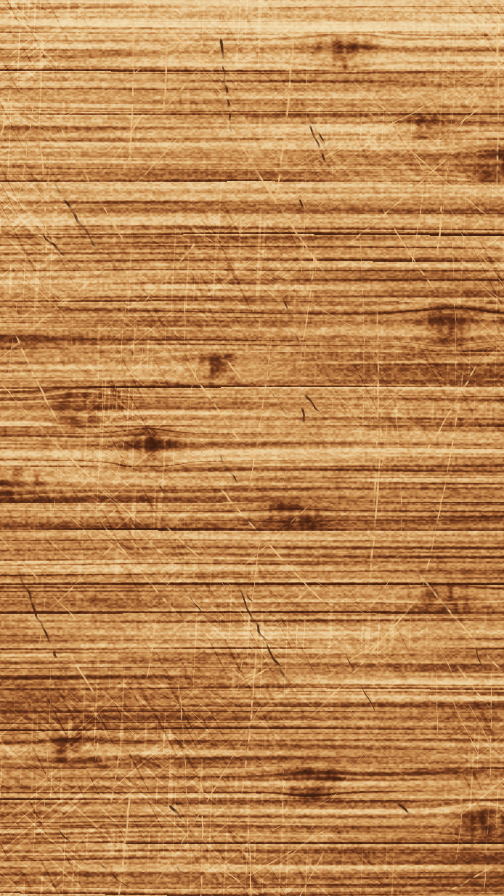
Write a Shadertoy shader that draws this texture.

```glsl
// A worn bamboo cutting board: irregular horizontal slats filled with stretched
// noise fibres, dark seams and nodes, crossed by pale scratches and dark gouges.
// A single tone value is summed up and then coloured through a wood ramp.

#define SLATS 13.0          // slats per canvas width
#define FIBRE 0.95          // strength of the soft fibre streaks
#define VEIN 1.45           // strength of the thin dark veins
#define GRAIN 0.62          // strength of the fine surface grain
#define HAIRLINE 0.75       // strength of the faint scratch texture
#define NODE_CHANCE 0.6     // share of slats carrying a dark node
#define SCRATCHES 120
#define GOUGES 26
#define SCRATCH_ALPHA 0.68
#define BRIGHTNESS 0.36

const vec3 SCRATCH_COLOUR = vec3(0.94, 0.78, 0.53);
const vec3 GOUGE_COLOUR = vec3(0.30, 0.15, 0.07);

float hash(vec2 p) {
    vec3 q = fract(vec3(p.xyx) * 0.1031);
    q += dot(q, q.yzx + 33.33);
    return fract((q.x + q.y) * q.z);
}

// Signed value noise
float noise(vec2 p) {
    vec2 i = floor(p), f = fract(p);
    f = f * f * (3.0 - 2.0 * f);
    float low = mix(hash(i), hash(i + vec2(1, 0)), f.x);
    float high = mix(hash(i + vec2(0, 1)), hash(i + vec2(1, 1)), f.x);
    return 2.0 * mix(low, high, f.y) - 1.0;
}

vec3 woodRamp(float tone) {
    const float level[8] = float[8](-3.2, -1.9, -1.1, -0.5, 0.1, 0.75, 1.5, 2.8);
    const vec3 colour[8] = vec3[8](
        vec3(0.26, 0.12, 0.06), vec3(0.40, 0.20, 0.10),
        vec3(0.57, 0.32, 0.16), vec3(0.70, 0.45, 0.24),
        vec3(0.79, 0.56, 0.32), vec3(0.86, 0.67, 0.43),
        vec3(0.91, 0.78, 0.58), vec3(0.95, 0.86, 0.69));
    vec3 c = colour[0];
    for (int i = 1; i < 8; i++)
        c = mix(c, colour[i], clamp((tone - level[i - 1]) / (level[i] - level[i - 1]), 0.0, 1.0));
    return c;
}

float slatEdge(float i) { return i + 0.55 * hash(vec2(i, 7.0)); }

// Thin dark lines along the zero crossings of stretched noise
float veins(vec2 f, vec2 scale) {
    float line = 1.0 - smoothstep(0.05, 0.28, abs(noise(f * scale)));
    return line * smoothstep(-0.7, 0.35, noise(f * vec2(1.6, 32.0) + scale));
}

// Faint scratches: noise stretched along one direction and thresholded
float hairlines(vec2 p, float angle) {
    vec2 dir = vec2(cos(angle), sin(angle));
    vec2 q = vec2(dot(p, dir), dot(p, vec2(-dir.y, dir.x))) + 20.0;
    return smoothstep(0.5, 0.85, noise(q * vec2(9.0, 210.0) + angle * 50.0));
}

float woodTone(vec2 p, float px) {
    // Slat index and distance to its seams
    float v = p.y * SLATS + 0.04 * noise(vec2(p.x * 2.0, p.y * 3.0)) + 40.0;
    float slat = floor(v);
    if (v < slatEdge(slat)) slat -= 1.0;
    float below = slatEdge(slat), above = slatEdge(slat + 1.0);
    float seamDistance = (v - below) / SLATS;

    // Node: a dark ragged patch that bends the fibres around it
    float hasNode = step(hash(vec2(slat, 3.0)), NODE_CHANCE);
    vec2 toNode = vec2(p.x - hash(vec2(slat, 11.0)), (v - 0.5 * (below + above)) / SLATS);
    toNode.x += 0.022 * noise(p * vec2(15.0, 95.0));
    float node = hasNode * exp(-pow(abs(toNode.x) / 0.05, 2.0) - pow(abs(toNode.y) / 0.036, 4.0));
    float bend = 0.3 * toNode.y * hasNode * exp(-pow(toNode.x / 0.08, 2.0));

    // Fibres and veins, shifted per slat
    vec2 f = vec2(p.x + slat * 17.3, p.y - bend + 0.003 * noise(vec2(p.x * 3.0, p.y * 9.0)) + 3.0);
    float fibres = 0.3 * noise(f * vec2(1.3, 42.0));
    fibres += 0.9 * noise(f * vec2(1.4, 120.0) + 31.0);
    fibres += 0.9 * noise(f * vec2(2.2, 215.0) + 57.0);
    float vein = max(veins(f, vec2(0.6, 60.0)), 0.85 * veins(f + 5.0, vec2(0.9, 92.0)));

    float tone = BRIGHTNESS + FIBRE * fibres - VEIN * vein;
    tone += 0.25 * (2.0 * hash(vec2(slat, 19.0)) - 1.0);
    tone += mix(-0.15, 0.5, smoothstep(0.95, 1.75, p.y));
    tone += 0.28 * noise(p * vec2(3.0, 6.0) + 9.0);
    tone += GRAIN * noise(p * vec2(190.0, 285.0));
    tone += 0.3 * noise(p * vec2(70.0, 190.0) + 5.0);
    tone -= node * (1.4 + 1.1 * noise(p * vec2(95.0, 40.0)));

    // Scratch texture, worn in patches
    float worn = smoothstep(-0.6, 0.6, noise(p * 4.0 + 70.0));
    tone += HAIRLINE * worn * (hairlines(p, 1.52) + hairlines(p, -0.75) + hairlines(p, 0.7));
    tone -= HAIRLINE * worn * (hairlines(p, -1.1) + 0.7 * hairlines(p, -0.5));

    // Seams fade in and out along their length
    float seam = 1.0 - smoothstep(0.0008, 0.0018 + px, abs(seamDistance - 0.002));
    float seamStrength = hash(vec2(slat, 23.0)) + 0.6 * noise(vec2(p.x * 4.0, slat));
    return tone - seam * 2.2 * clamp(seamStrength, 0.1, 1.0);
}

// Coverage of a tapered stroke through a centre at a given angle
float stroke(vec2 p, vec2 centre, float angle, float halfLength, float width, float px) {
    vec2 dir = vec2(cos(angle), sin(angle));
    vec2 d = p - centre;
    float along = dot(d, dir) / halfLength;
    float across = dot(d, vec2(-dir.y, dir.x)) - 0.03 * halfLength * along * along;
    float taper = 1.0 - smoothstep(0.6, 1.0, abs(along));
    return clamp((width - abs(across)) / px + 0.5, 0.0, 1.0) * taper;
}

void mainImage(out vec4 fragColor, in vec2 fragCoord) {
    vec2 p = fragCoord / iResolution.x;
    float px = 1.0 / iResolution.x;
    float height = iResolution.y / iResolution.x;
    vec3 colour = woodRamp(woodTone(p, px));

    // Pale broken scratches: upright, falling and rising families
    float wear = clamp(0.7 + 1.1 * noise(p * 110.0), 0.0, 1.25);
    vec2 shaky = p + 0.0012 * vec2(noise(p * 60.0 + 15.0), noise(p * 60.0 + 75.0));
    for (int i = 0; i < SCRATCHES; i++) {
        float k = float(i) + 1.0;
        vec2 centre = vec2(hash(vec2(k, 1.3)), hash(vec2(k, 2.7)) * height);
        float family = hash(vec2(k, 4.1)), spread = hash(vec2(k, 5.9)) - 0.5;
        float angle = family < 0.45 ? 1.5 + 0.3 * spread : family < 0.8 ? -0.85 + 0.6 * spread : 0.8 + 0.7 * spread;
        float reach = mix(0.05, 0.34, pow(hash(vec2(k, 6.3)), 1.6));
        float mark = stroke(shaky, centre, angle, reach, mix(0.0, 0.002, hash(vec2(k, 8.7))), px);
        colour = mix(colour, SCRATCH_COLOUR, clamp(mark * wear * SCRATCH_ALPHA, 0.0, 1.0));
    }

    // Dark gouges: ragged, mostly short, falling to the right
    vec2 ragged = p + 0.003 * vec2(noise(p * 65.0), noise(p * 65.0 + 40.0));
    float depth = clamp(0.5 + 0.9 * noise(p * 75.0 + 90.0), 0.0, 0.9);
    for (int i = 0; i < GOUGES; i++) {
        float k = float(i) + 201.0;
        vec2 centre = vec2(hash(vec2(k, 1.3)), hash(vec2(k, 2.7)) * height);
        float angle = mix(-1.5, -0.55, hash(vec2(k, 4.1)));
        float reach = mix(0.012, 0.14, pow(hash(vec2(k, 6.3)), 2.5));
        float mark = stroke(ragged, centre, angle, reach, mix(0.0008, 0.0026, hash(vec2(k, 8.7))), px);
        colour = mix(colour, GOUGE_COLOUR, mark * depth);
    }
    fragColor = vec4(colour, 1.0);
}
```
